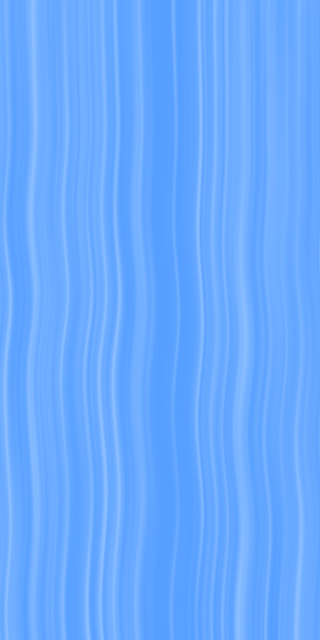
Write a WebGL 1 fragment shader that draws this background.

```glsl
precision highp float;
uniform vec2 u_resolution;

float hash(vec2 p) {
  vec3 q = fract(vec3(p.xyx) * 0.1031);
  q += dot(q, q.yzx + 33.33);
  return fract((q.x + q.y) * q.z);
}

float noise(vec2 p) {
  vec2 cell = floor(p);
  vec2 f = fract(p);
  f = f * f * (3.0 - 2.0 * f);
  float low = mix(hash(cell), hash(cell + vec2(1.0, 0.0)), f.x);
  float high = mix(hash(cell + vec2(0.0, 1.0)), hash(cell + vec2(1.0, 1.0)), f.x);
  return mix(low, high, f.y);
}

// Sideways sway of the strands, stronger towards the bottom
float sway(vec2 uv) {
  float down = 1.0 - uv.y;
  float wave = cos(20.3 * (down - 0.5) + 0.8 * sin(5.0 * uv.x));
  float drift = noise(vec2(uv.x * 4.0 + 3.0, down * 9.0)) - 0.5;
  return 0.009 * wave * mix(0.2, 1.0, smoothstep(0.05, 0.5, down)) + 0.012 * drift;
}

// Fine streaks at three scales, with a calm stretch right of the middle
float streaks(float x, float y) {
  float calm = smoothstep(0.04, 0.10, abs(x - 0.54));
  float broad = noise(vec2(x * 14.0, y * 1.2 + 5.0));
  float medium = noise(vec2(x * 60.0 + 20.0, y * 1.6));
  float fine = noise(vec2(x * 125.0 + 70.0, y * 2.5));
  return mix(0.4, 1.0, calm) * (0.20 * broad + 0.46 * medium + 0.36 * fine) - 0.18;
}

// Fifteen unevenly spaced bright strands, every fifth one wide
float strands(float x, float y) {
  float light = 0.0;
  for (int n = 0; n < 15; n++) {
    float i = float(n);
    float center = (i + 0.3) / 15.0 + 0.03 - 0.028 * cos(1.142 * i);
    center += 0.026 * exp(-0.6 * (i - 7.0) * (i - 7.0));
    float width = mod(i, 5.0) == 1.0 ? 0.016 : 0.006;
    float d = (x - center) / width;
    float fade = 0.25 + 0.6 * noise(vec2(i * 7.0 + 0.5, y * 4.0));
    light += fade * exp(-d * d);
  }
  return light;
}

void main() {
  vec2 uv = gl_FragCoord.xy / u_resolution;
  float x = uv.x - sway(uv);
  float tone = streaks(x, uv.y) + strands(x, uv.y);

  vec3 deepBlue = vec3(0.34, 0.622, 1.0);
  vec3 paleBlue = vec3(0.52, 0.73, 1.0);
  gl_FragColor = vec4(mix(deepBlue, paleBlue, clamp(tone, 0.0, 1.1)), 1.0);
}
```
